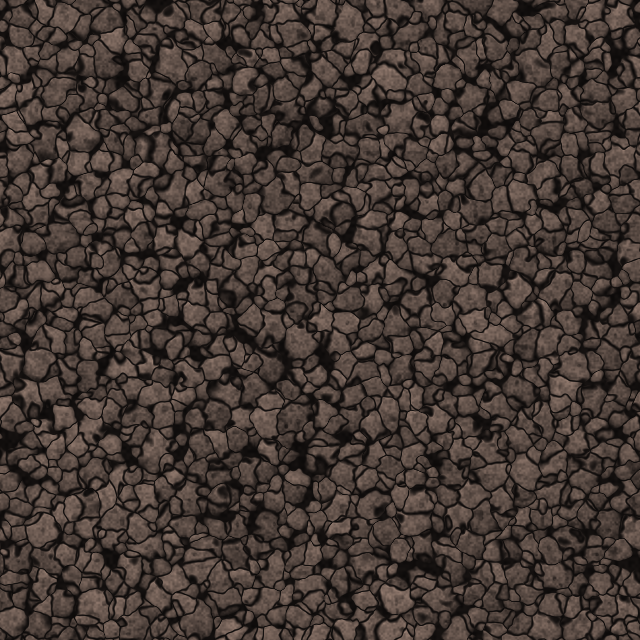
Reproduce this texture procedurally as a Shadertoy shader.

```glsl
const vec3 GAP_COLOR = vec3(0.045, 0.036, 0.034);
const vec3 STONE_COLOR = vec3(0.49, 0.41, 0.37);

struct Surface {
    float top;     // height of the highest stone
    float second;  // height of the runner-up or the ground
    float tone;    // random brightness of the highest stone
    vec2 slope;    // offset from its centre, relative to its radius
};

vec3 hash3(vec2 p) {
    vec3 q = fract(p.xyx * vec3(0.1031, 0.1030, 0.0973));
    q += dot(q, q.yxz + 33.33);
    return fract((q.xxy + q.yzz) * q.zyx);
}

// Smooth value noise, two independent channels
vec2 noise2(vec2 p) {
    vec2 i = floor(p);
    vec2 f = fract(p);
    f = f * f * (3.0 - 2.0 * f);
    vec2 low = mix(hash3(i).xy, hash3(i + vec2(1, 0)).xy, f.x);
    vec2 high = mix(hash3(i + vec2(0, 1)).xy, hash3(i + vec2(1, 1)).xy, f.x);
    return mix(low, high, f.y);
}

mat2 rotation(float angle) {
    float c = cos(angle), s = sin(angle);
    return mat2(c, s, -s, c);
}

// Adds one layer of scattered domes, keeping the two highest
void addStones(inout Surface surf, vec2 p, float seed, vec2 radii, vec2 lifts) {
    vec2 cell = floor(p);
    for (int y = -1; y <= 1; y++)
    for (int x = -1; x <= 1; x++) {
        vec2 id = cell + vec2(x, y);
        vec3 place = hash3(id + seed);
        vec3 form = hash3(id + seed + 71.7);
        vec2 center = id + 0.5 + 0.86 * (place.xy - 0.5);
        float radius = mix(radii.x, radii.y, place.z * place.z);
        vec2 offset = (p - center) / radius;

        // Stretch along a random axis
        float stretch = mix(1.0, 1.22, form.y);
        vec2 q = rotation(6.2832 * form.x) * offset * vec2(1.0 / stretch, stretch);
        float height = mix(lifts.x, lifts.y, form.z) * (1.0 - dot(q, q));

        if (height > surf.top) {
            surf.second = surf.top;
            surf.top = height;
            surf.tone = fract(form.x * 7.31 + place.x * 5.17);
            surf.slope = offset;
        } else {
            surf.second = max(surf.second, height);
        }
    }
}

// Rough mineral grain centred on zero
float grain(vec2 uv) {
    float fine = noise2(uv * 310.0).x - 0.5;
    float medium = noise2(rotation(0.6) * uv * 150.0).y - 0.5;
    return 0.30 * fine + 0.22 * medium;
}

void mainImage(out vec4 fragColor, in vec2 fragCoord) {
    vec2 uv = fragCoord / iResolution.y;

    // Bend the domain so that outlines become lumpy
    vec2 bent = uv + 0.014 * (noise2(uv * 46.0) - 0.5);
    bent += 0.005 * (noise2(uv * 120.0 + 9.0) - 0.5);

    Surface surf = Surface(0.0, 0.0, 0.5, vec2(0));
    addStones(surf, bent * 25.0, 13.0, vec2(0.48, 0.80), vec2(0.75, 1.15));
    addStones(surf, bent * 39.0 + 0.37, 157.0, vec2(0.45, 0.75), vec2(0.40, 0.75));

    // Crevices between stones
    float gap = surf.top - surf.second;
    float body = smoothstep(0.01, 0.28, gap);

    // Soft light from above and a worn pale rim
    float facing = dot(surf.slope, normalize(vec2(-0.35, 1.0)));
    float rim = body * (1.0 - smoothstep(0.20, 0.42, gap)) * smoothstep(0.1, 0.7, facing);
    float depth = smoothstep(0.0, 0.65, surf.top);

    // Stone brightness, pits and broad mottling
    float tone = 0.76 + 0.28 * (surf.tone - 0.5) + 0.14 * facing + 0.16 * rim;
    tone += 0.16 * (noise2(uv * 5.0).x - 0.5) + grain(uv);
    tone -= 0.22 * smoothstep(0.70, 0.92, noise2(uv * 105.0 + 31.0).y);
    float light = body * mix(0.55, 1.0, depth) * tone;
    light += 0.10 * (1.0 - body) * noise2(uv * 190.0).x;

    fragColor = vec4(mix(GAP_COLOR, STONE_COLOR, clamp(light, 0.0, 1.2)), 1.0);
}
```
